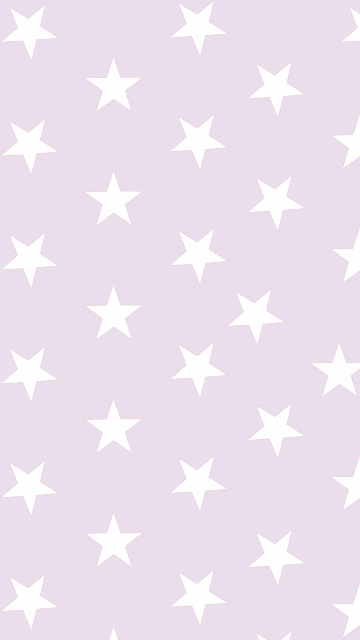
Write a Shadertoy shader that draws this pattern.

```glsl
// Staggered columns of white five-pointed stars on pale lilac.
// A loop over columns and rows places each star, with a few slipped out of
// line; a folded distance function draws it with a faint, broken pink rim.

#define STAR_RADIUS 0.0825
#define NOTCH_RATIO 0.39
#define ROW_PITCH 0.3163
#define FIRST_ROW 0.085
#define STAGGER 0.157
#define TILT 0.07
#define RIM_WIDTH 0.0022
#define RIM_STRENGTH 0.55
#define LILAC vec3(0.922, 0.871, 0.927)
#define STAR_WHITE vec3(0.995)
#define RIM_PINK vec3(0.90, 0.79, 0.80)

const float PI = 3.14159;
const int COLUMNS = 5;
const int ROWS = 6;

// Signed distance to a star; turn is counter-clockwise from upright.
float starDistance(vec2 p, float turn) {
    float sector = 0.4 * PI;
    float angle = atan(p.x, p.y) + turn;
    angle = abs(mod(angle + 0.5 * sector, sector) - 0.5 * sector);
    vec2 folded = length(p) * vec2(sin(angle), cos(angle));
    vec2 tip = vec2(0.0, STAR_RADIUS);
    vec2 notch = NOTCH_RATIO * STAR_RADIUS * vec2(sin(0.2 * PI), cos(0.2 * PI));
    vec2 edge = notch - tip;
    vec2 q = folded - tip;
    float along = clamp(dot(q, edge) / dot(edge, edge), 0.0, 1.0);
    float side = edge.x * q.y - edge.y * q.x;
    return length(q - edge * along) * sign(side);
}

// Centre of a star, measured from the top left in canvas widths.
vec2 starCentre(int column, int row) {
    float columnX[COLUMNS] = float[](0.081, 0.316, 0.550, 0.766, 1.000);
    vec2 centre = vec2(columnX[column], FIRST_ROW + ROW_PITCH * float(row));
    if (column % 2 == 1) centre.y += STAGGER;
    if (column == 2) centre.y -= 0.012;
    // Irregular spots in the two right-hand columns.
    if (column >= 3) {
        if (row == column - 1) centre.x -= 0.057;
        if (row == column + 1) centre.y += 0.037;
    }
    if (column == 4 && row == 0) centre.x += 0.025;
    return centre;
}

// Columns 1 and 4 stand upright, the others point down with a slight tilt.
float starTurn(int column, int row) {
    bool upright = column == 1 || (column == 4 && row > 0);
    return upright ? 0.01 : PI + TILT;
}

// Layered sines that break up the rim.
float rimWear(vec2 p) {
    float waves = sin(p.x * 310.0 + 2.0 * sin(p.y * 170.0))
                + sin(p.y * 270.0 + 2.0 * sin(p.x * 210.0));
    return 0.7 + 0.2 * waves;
}

void mainImage(out vec4 fragColor, in vec2 fragCoord) {
    vec2 p = vec2(fragCoord.x, iResolution.y - fragCoord.y) / iResolution.x;
    float pixel = 1.0 / iResolution.x;

    // Nearest star.
    float d = 1.0;
    for (int column = 0; column < COLUMNS; column++) {
        for (int row = 0; row < ROWS; row++) {
            vec2 offset = p - starCentre(column, row);
            offset.y = -offset.y;
            d = min(d, starDistance(offset, starTurn(column, row)));
        }
    }

    // Rim first, then the white fill.
    float rim = 1.0 - smoothstep(0.0, pixel, d - 0.5 * RIM_WIDTH);
    float fill = 1.0 - smoothstep(-0.5 * pixel, 0.5 * pixel, d);
    vec3 color = mix(LILAC, RIM_PINK, rim * RIM_STRENGTH * rimWear(p));
    color = mix(color, STAR_WHITE, fill);
    fragColor = vec4(color, 1.0);
}
```
